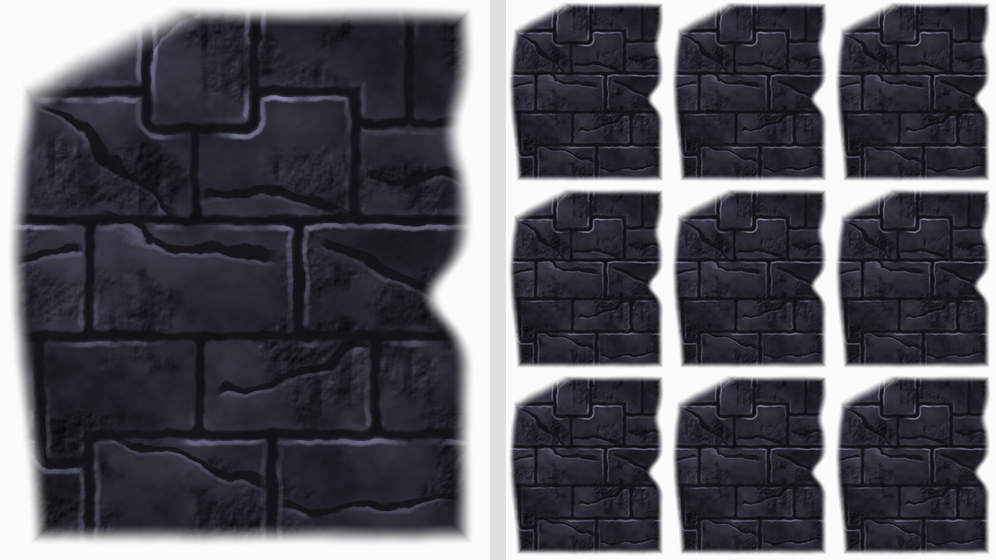
Left, the tile; right, the same tile 3 across and 3 down.
Give the GLSL for this texture, as a Shadertoy shader.

```glsl
// Dark slate masonry with chipped, pale rims and diagonal cracks, fading to white.
// Rounded boxes form five courses; upper courses cut notches into lower ones.
// Wrapping noise adds wear, and the white margin closes the tile on all sides.

const float COURSE[6] = float[](-.04, .163, .392, .6, .776, 1.1);
const vec3 JOINT[5] = vec3[](vec3(.262, .455, .73), vec3(.348, .635, 1.1),
    vec3(.16, .533, 1.1), vec3(.072, .357, .67), vec3(.16, .485, 1.1));
// Stones reaching below their course: left, right, bottom, course
const vec4 DROP[4] = vec4[](vec4(.262, .455, .228, 0), vec4(.635, .73, .22, 0),
    vec4(.73, 1.2, .22, 0), vec4(.072, .16, .826, 3));
// Cracks: start and end
const vec4 CRACK[10] = vec4[](vec4(.06, .19, .33, .385), vec4(.165, .4, .5, .48),
    vec4(.56, .45, .78, .55), vec4(.35, .35, .62, .37), vec4(.38, .7, .67, .638),
    vec4(.18, .775, .48, .89), vec4(.49, .915, .84, .89), vec4(.02, .468, .15, .44),
    vec4(.65, .305, .83, .335), vec4(.27, .1, .36, .02));

float hash(vec2 p) {
    return fract(sin(dot(p, vec2(127.1, 311.7))) * 43758.5453);
}

// Value noise that wraps after a whole number of cells
float noise(vec2 uv, vec2 cells) {
    vec2 p = uv * cells, i = floor(p), f = fract(p);
    f = f * f * (3. - 2. * f);
    vec2 a = mod(i, cells), b = mod(i + 1., cells);
    return mix(mix(hash(a), hash(vec2(b.x, a.y)), f.x),
               mix(hash(vec2(a.x, b.y)), hash(b), f.x), f.y);
}

float fbm(vec2 uv, vec2 cells) {
    float sum = 0., amp = .533;
    for (int i = 0; i < 4; i++) {
        sum += amp * noise(uv, cells);
        cells *= 2.;
        amp *= .5;
    }
    return sum;
}

// Rounded stone, inset by half a joint
float stone(vec2 p, vec2 lo, vec2 hi) {
    vec2 q = abs(p - .5 * (lo + hi)) - .5 * (hi - lo) + .019;
    return length(max(q, 0.)) + min(max(q.x, q.y), 0.) - .012;
}

// Signed distance to the stones, and the index of the nearest one
vec2 wall(vec2 p) {
    vec2 nearest = vec2(1, 0);
    for (int r = 4; r >= 0; r--) {
        vec3 j = JOINT[r];
        float ends[5] = float[](-.2, j.x, j.y, j.z, 1.2);
        vec2 course = vec2(1, 0);
        for (int c = 0; c < 4; c++) {
            float d = stone(p, vec2(ends[c], COURSE[r]), vec2(ends[c + 1], COURSE[r + 1]));
            if (d < course.x) course = vec2(d, r * 4 + c);
        }
        for (int k = 0; k < 4; k++)
            if (int(DROP[k].w) == r)
                course.x = min(course.x, stone(p, vec2(DROP[k].x, COURSE[r]), DROP[k].yz));
        nearest.x = max(nearest.x, .014 - course.x);
        if (course.x < nearest.x) nearest = course;
    }
    return nearest;
}

void mainImage(out vec4 fragColor, in vec2 fragCoord) {
    vec2 uv = fragCoord / iResolution.xy;
    vec2 p = vec2(.875 * uv.x, 1. - uv.y);
    float broad = fbm(uv, vec2(5, 7)), fine = fbm(uv, vec2(28, 32));
    vec2 q = p + .012 * (vec2(fine, fbm(uv + .37, vec2(28, 32))) - .5);

    // Stone faces: mottling, pitted patches and dark runs
    vec2 w = wall(q);
    float d = w.x, e = .002;
    vec2 outward = vec2(wall(q + vec2(e, 0)).x - d, wall(q + vec2(0, e)).x - d) / e;
    float pitted = smoothstep(.44, .6, fbm(uv + .21, vec2(6, 9)));
    float relief = fbm(uv, vec2(63, 72)) - fbm(uv + vec2(.004, -.004), vec2(63, 72));
    float tone = .155 + .17 * (broad - .5) + .08 * (fine - .5)
        + .035 * (hash(vec2(w.y, 3)) - .5) + .025 * cos(6.283 * (p.y - .35));
    tone += pitted * (.22 * relief - .025);
    tone *= 1. - .35 * smoothstep(.55, .8, noise(uv, vec2(48, 7))) * pitted;

    // Cracks: a dark wedge above a lit lip and a paler facet
    for (int i = 0; i < 10; i++) {
        vec2 a = CRACK[i].xy, span = CRACK[i].zw - a, v = p - a;
        float t = dot(v, span) / dot(span, span);
        float s = (span.x * v.y - span.y * v.x) / length(span)
            + .045 * (noise(uv, vec2(11, 13)) - .5) + .02 * (fine - .5);
        float along = smoothstep(0., .08, t) * (1. - smoothstep(.9, 1., t));
        float width = .006 + .018 * noise(uv + .13, vec2(9, 10));
        float wedge = smoothstep(-width - .004, -width, s) * (1. - smoothstep(-.002, .001, s));
        float lip = smoothstep(-.001, .002, s) * (1. - smoothstep(.004, .011, s));
        float facet = smoothstep(0., .004, s) * (1. - smoothstep(.01, .07, s));
        tone = mix(tone, .065, .85 * wedge * along);
        tone += along * (.1 * lip * smoothstep(.25, .6, broad) + .025 * facet);
    }

    // Worn rims, brightest on top edges, and deep joints
    float rim = smoothstep(-.015, -.008, d) * (1. - smoothstep(-.005, -.001, d));
    float wear = smoothstep(.3, .68, fbm(uv + .6, vec2(9, 10)));
    tone += rim * wear * (.17 - .13 * outward.y) * (1.15 - .5 * p.y);
    tone = mix(tone, .055 + .035 * fine, smoothstep(-.004, .003, d));
    vec3 color = max(tone, .03) * vec3(1, 1, 1.27);

    // Uneven white margin with a slanted upper left corner
    float left = .05 + .02 * cos(6.283 * (p.y - .98));
    float bite = (p.y - .53) / .06, shoulder = (p.y - .24) / .07;
    float right = .83 - .06 * exp(-bite * bite) - .025 * exp(-shoulder * shoulder);
    float inside = min(min(p.x - left, right - p.x), min(p.y - .027, .957 - p.y));
    inside = min(inside, .6 * dot(p - vec2(.07, .17), vec2(.476, .879)));
    float cover = smoothstep(-.02, .022, inside + .014 * (broad - .5));
    fragColor = vec4(mix(vec3(.985), color, cover), 1);
}
```
